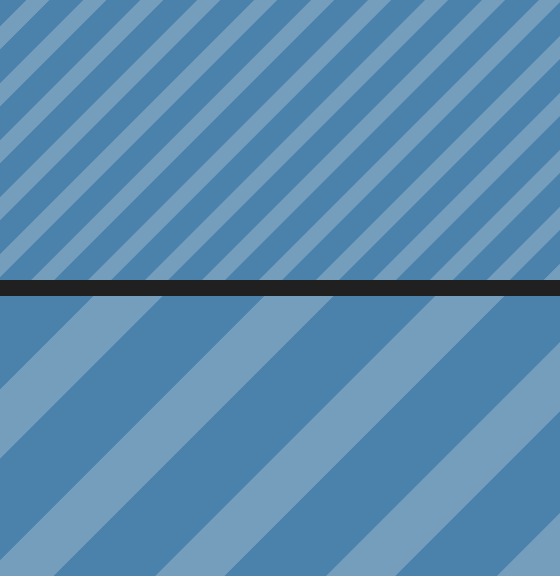
Top: the whole. Bottom: its middle third, enlarged.
Reproduce this pattern procedurally as a WebGL 2 fragment shader.

```glsl
#version 300 es
precision highp float;
// Flat diagonal stripes: pale blue bands rising to the right on mid blue.

uniform vec2 u_resolution;
out vec4 fragColor;

void main() {
    // Canvas heights, measured from the upper left corner
    vec2 p = gl_FragCoord.xy / u_resolution.y;
    float across = p.x + 1.0 - p.y;

    // Signed distance to the nearest band edge, in stripe periods
    float period = 0.2034;
    float fromCentre = abs(fract(across / period - 0.666 + 0.5) - 0.5);
    float edge = fromCentre - 0.2025;

    // Half a pixel, measured square to the stripe
    float soft = 0.7071 / (u_resolution.y * period);
    float band = 1.0 - smoothstep(-soft, soft, edge);

    vec3 midBlue = vec3(0.29, 0.51, 0.67);
    vec3 paleBlue = vec3(0.46, 0.62, 0.74);
    fragColor = vec4(mix(midBlue, paleBlue, band), 1.0);
}
```
